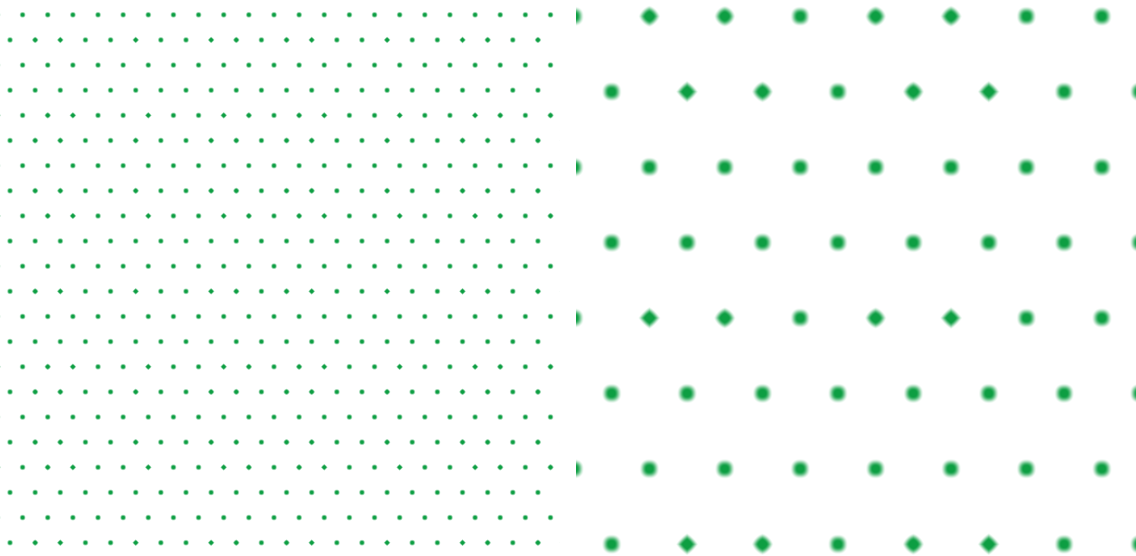
Left, the full canvas; right, a detail of the centre.
Reproduce this pattern procedurally as a WebGL 1 fragment shader.

```glsl
precision highp float;
// Small soft green dots in staggered rows on white, drifting from round to diamond.

#define PITCH 0.04489           // dot spacing, in canvas widths
#define FIRST_DOT vec2(0.399, 0.589) // offset from the top left, in pitches
#define RADIUS 0.087            // dot radius, in pitches
#define SOFTNESS 0.050          // half width of the blurred rim, in pitches
#define BEAT 0.3                // shape cycles per row and per column
#define ROUND_POWER 2.3
#define DIAMOND_POWER 1.2
#define DIAMOND_GROWTH 1.2
#define GREEN vec3(0.05, 0.62, 0.26)
#define PAPER vec3(1.0)

uniform vec2 u_resolution;

// Distance under a power norm: 1 is a diamond, 2 a circle, more a rounded square
float powerLength(vec2 p, float power) {
  vec2 a = pow(abs(p) + 1e-5, vec2(power));
  return pow(a.x + a.y, 1.0 / power);
}

// 0 for a round dot, 1 for a diamond, beating slowly across rows and columns
float diamondAmount(vec2 cell) {
  vec2 wave = cos(6.28319 * BEAT * (cell - vec2(0.0, 1.0)));
  vec2 aligned = smoothstep(-0.5, 0.7, vec2(-wave.x, wave.y));
  return aligned.x * aligned.y;
}

void main() {
  // Grid position measured from the top left corner
  vec2 fromTop = vec2(gl_FragCoord.x, u_resolution.y - gl_FragCoord.y);
  vec2 grid = fromTop / (u_resolution.x * PITCH) - FIRST_DOT;

  // Every other row moves half a pitch sideways
  float row = floor(grid.y + 0.5);
  grid.x -= 0.5 * (1.0 - mod(row, 2.0));
  vec2 cell = vec2(floor(grid.x + 0.5), row);
  vec2 local = grid - cell;

  // Dot shape
  float diamond = diamondAmount(cell);
  float power = mix(ROUND_POWER, DIAMOND_POWER, diamond);
  float radius = RADIUS * mix(1.0, DIAMOND_GROWTH, diamond);
  float dist = powerLength(local, power) - radius;

  // Blurred rim, never thinner than a pixel
  float pixel = 1.0 / (u_resolution.x * PITCH);
  float rim = max(SOFTNESS, 0.7 * pixel);
  float ink = 1.0 - smoothstep(-rim, rim, dist);

  gl_FragColor = vec4(mix(PAPER, GREEN, ink), 1.0);
}
```
